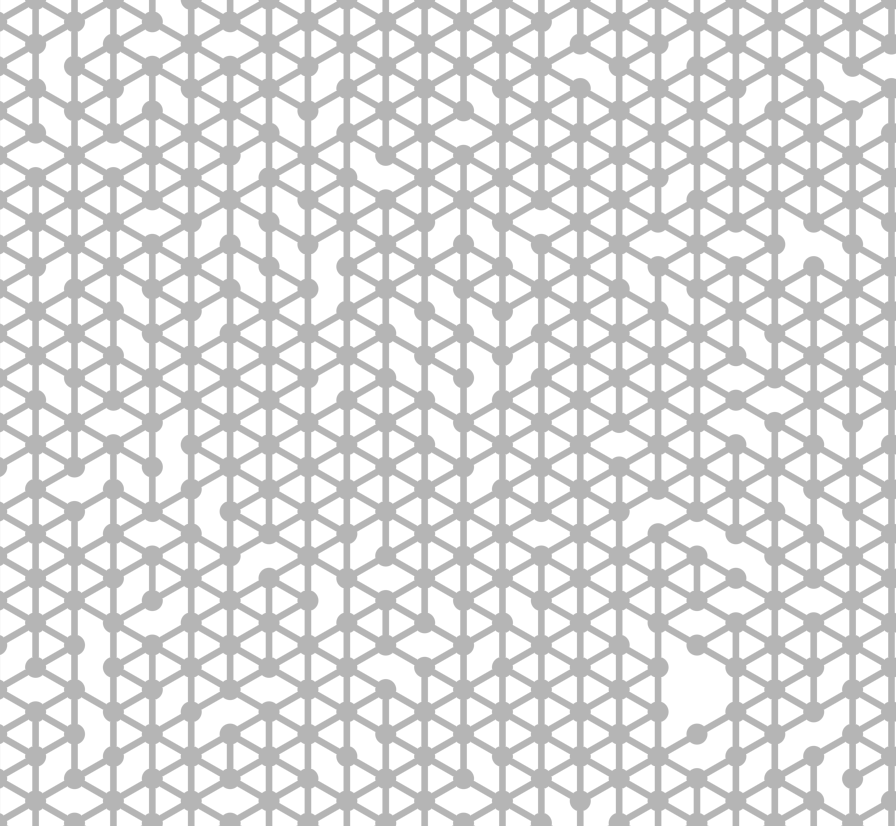
This pattern is drawn by a Shadertoy shader. Its source:

```glsl
#define ROW_STEP 0.0539
#define COLUMN_STEP 0.0471
#define FIRST_NODE vec2(0.0431, 0.0304)
#define DOT_RADIUS 0.0127
#define LINE_WIDTH 0.0080
#define EDGE_LOSS 0.12
#define NODE_LOSS 0.005
#define SEED 7.0
#define INK vec3(0.71)
#define PAPER vec3(1.0)

float hash(vec3 p) {
    p = fract((p + SEED) * vec3(0.1031, 0.1030, 0.0973));
    p += dot(p, p.yzx + 33.33);
    return fract((p.x + p.y) * p.z);
}

// Odd columns sit half a step higher.
vec2 nodePosition(vec2 id) {
    float shift = 0.5 * mod(id.x, 2.0);
    return FIRST_NODE + vec2(id.x * COLUMN_STEP, (id.y + shift) * ROW_STEP);
}

bool nodeExists(vec2 id) {
    return hash(vec3(id, 9.0)) > NODE_LOSS;
}

float segmentDistance(vec2 p, vec2 a, vec2 b) {
    vec2 ab = b - a;
    return length(p - a - ab * clamp(dot(p - a, ab) / dot(ab, ab), 0.0, 1.0));
}

// Each node owns its edges going up, up-right and down-right.
vec2 neighbour(vec2 id, int edge) {
    if (edge == 0) return id + vec2(0.0, 1.0);
    return id + vec2(1.0, mod(id.x, 2.0) - float(edge - 1));
}

float networkDistance(vec2 p) {
    float column = floor((p.x - FIRST_NODE.x) / COLUMN_STEP + 0.5);
    float row = floor((p.y - FIRST_NODE.y) / ROW_STEP + 0.5);
    float d = 1.0;
    for (int x = -1; x <= 1; x++)
    for (int y = -2; y <= 1; y++) {
        vec2 id = vec2(column, row) + vec2(x, y);
        if (!nodeExists(id)) continue;
        vec2 a = nodePosition(id);
        d = min(d, length(p - a) - DOT_RADIUS);

        for (int edge = 0; edge < 3; edge++) {
            vec2 other = neighbour(id, edge);
            if (!nodeExists(other) || hash(vec3(id, float(edge))) < EDGE_LOSS) continue;
            d = min(d, segmentDistance(p, a, nodePosition(other)) - 0.5 * LINE_WIDTH);
        }
    }
    return d;
}

void mainImage(out vec4 fragColor, in vec2 fragCoord) {
    vec2 p = fragCoord / iResolution.y;
    float pixel = 1.0 / iResolution.y;
    float ink = 1.0 - smoothstep(-0.75 * pixel, 0.75 * pixel, networkDistance(p));
    fragColor = vec4(mix(PAPER, INK, ink), 1.0);
}
```
